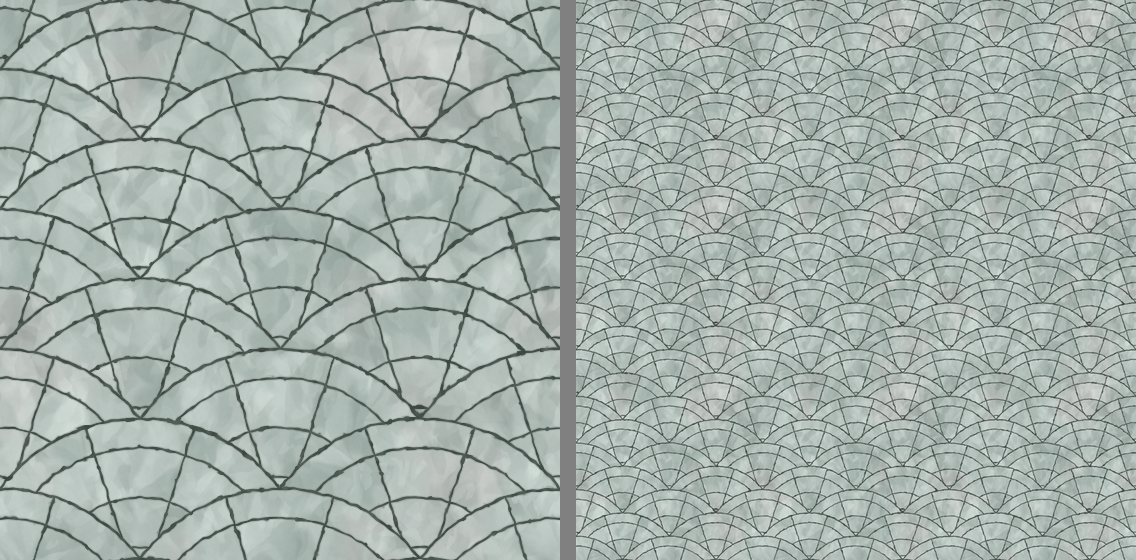
Left, the tile; right, the same tile 3 across and 3 down.
This pattern is drawn by a WebGL 2 fragment shader. Its source:

```glsl
#version 300 es
precision highp float;
// Fan-shaped paving of pale green marble pieces with dark, chipped grout lines.

uniform vec2 u_resolution;
out vec4 fragColor;

float hash(vec2 p) {
  vec3 v = fract(p.xyx * vec3(0.1031, 0.1030, 0.0973));
  v += dot(v, v.yzx + 33.33);
  return fract((v.x + v.y) * v.z);
}

// Value noise over the unit square that wraps after n cells.
float noise(vec2 uv, float n) {
  vec2 p = uv * n, i = floor(p), f = fract(p);
  f = f * f * (3.0 - 2.0 * f);
  vec2 a = mod(i, n), b = mod(i + 1.0, n);
  return mix(mix(hash(a), hash(vec2(b.x, a.y)), f.x),
             mix(hash(vec2(a.x, b.y)), hash(b), f.x), f.y);
}

float fbm(vec2 uv, float n) {
  float sum = 0.0, amp = 0.5;
  for (int i = 0; i < 4; i++) {
    sum += amp * noise(uv, n);
    n *= 2.0;
    amp *= 0.5;
  }
  return sum / 0.9375;
}

// Overlapping flat brush strokes, leaning along the fan; wraps after n cells.
float strokes(vec2 uv, float n, float lean, vec2 seed) {
  vec2 p = uv * n, base = floor(p);
  float tone = 0.5;
  for (int y = -1; y <= 1; y++) {
    for (int x = -1; x <= 1; x++) {
      vec2 cell = base + vec2(x, y);
      vec2 key = mod(cell, n) + seed;
      vec2 d = p - cell - 0.25 - 0.5 * vec2(hash(key + 11.0), hash(key + 23.0));
      float turn = lean + 1.7 * (hash(key + 37.0) - 0.5);
      float c = cos(turn), s = sin(turn);
      d = vec2(c * d.x - s * d.y, s * d.x + c * d.y);
      // Tapered blade with one crisp and one soft side.
      float blade = abs(d.x) / (0.36 + 0.2 * d.y) + 0.4 * d.y * d.y;
      float cover = 1.0 - smoothstep(d.x > 0.0 ? 0.8 : 0.4, 1.0, blade);
      cover *= 1.0 - smoothstep(0.5, 0.85, abs(d.y));
      tone = mix(tone, hash(key + 53.0), 0.75 * cover);
    }
  }
  return tone;
}

void main() {
  vec2 uv = gl_FragCoord.xy / u_resolution;
  float pixel = 2.0 / min(u_resolution.x, u_resolution.y);

  // Two fans across, rows a quarter fan-width apart; hand-cut wobble.
  vec2 wobble = vec2(noise(uv, 72.0), noise(uv.yx, 80.0)) - 0.5;
  vec2 q = uv * 2.0 + 0.007 * wobble;
  q.y -= 0.004;

  // The lowest disc containing the point is the fan in front.
  float firstRow = floor(q.y * 4.0);
  float rim = 1.0, radius = 0.0;
  vec2 local = vec2(0.0), fan = vec2(0.0);
  for (int k = 0; k < 3; k++) {
    float row = firstRow + float(k);
    float x = q.x - 0.5 * (1.0 - mod(row, 2.0));
    float column = floor(x + 0.5);
    local = vec2(x - column, q.y - row * 0.25 + 0.625);
    radius = length(local);
    fan = vec2(mod(column, 2.0), mod(row, 8.0));
    rim = min(rim, abs(radius - 0.625));
    if (radius < 0.625) break;
  }

  // Concentric joints and two spokes inside the fan.
  float spoke = abs(local.x) * 0.951 - local.y * 0.309;
  float joint = min(abs(spoke), abs(radius - 0.521));
  joint = min(joint, min(abs(radius - 0.344), abs(radius - 0.167)));
  float ring = step(0.167, radius) + step(0.344, radius) + step(0.521, radius);
  float side = spoke > 0.0 ? sign(local.x) : 0.0;
  vec2 piece = vec2(fan.x * 4.0 + ring, fan.y * 3.0 + side + 1.0) * 7.0;

  // Painted marble.
  vec2 warp = vec2(fbm(uv, 12.0), fbm(uv.yx, 14.0)) - 0.5;
  vec2 paint = uv + 0.045 * warp;
  float lean = 0.8 * atan(local.x, local.y);
  float broad = strokes(paint, 13.0, lean, piece);
  float fine = strokes(paint, 29.0, lean, piece + 5.0);
  float cloud = fbm(uv, 7.0);
  float tone = 0.5 * broad + 0.32 * fine + 0.45 * cloud - 0.635;
  tone += 0.09 * (hash(piece + 3.0) - 0.5);
  vec3 color = vec3(0.70, 0.752, 0.732) + vec3(0.32, 0.30, 0.305) * tone;
  float warmth = smoothstep(0.45, 0.75, fbm(uv + 0.37, 5.0));
  color += vec3(0.02, -0.012, -0.005) * warmth;

  // Sparse pale streaks and slight grain.
  float streak = strokes(paint + 0.5, 38.0, lean, piece + 9.0);
  color = mix(color, vec3(0.82, 0.86, 0.85), 0.5 * smoothstep(0.72, 0.85, streak) * cloud);
  color += 0.012 * (noise(uv, 256.0) - 0.5);

  // Grout with uneven width, occasional chips and a soft shadow.
  float chip = smoothstep(0.66, 0.95, noise(uv + 0.21, 96.0));
  float edge = min(rim - 0.0008, joint);
  float width = 0.0028 + 0.0016 * noise(uv, 128.0) + 0.0045 * chip;
  color = mix(color, vec3(0.48, 0.53, 0.50), 0.45 * (1.0 - smoothstep(width, width + 0.006, edge)));
  vec3 grout = mix(vec3(0.23, 0.27, 0.25), vec3(0.34, 0.38, 0.36), noise(uv, 110.0));
  color = mix(color, grout, 1.0 - smoothstep(width - 0.6 * pixel, width + 0.6 * pixel, edge));

  fragColor = vec4(color, 1.0);
}
```
